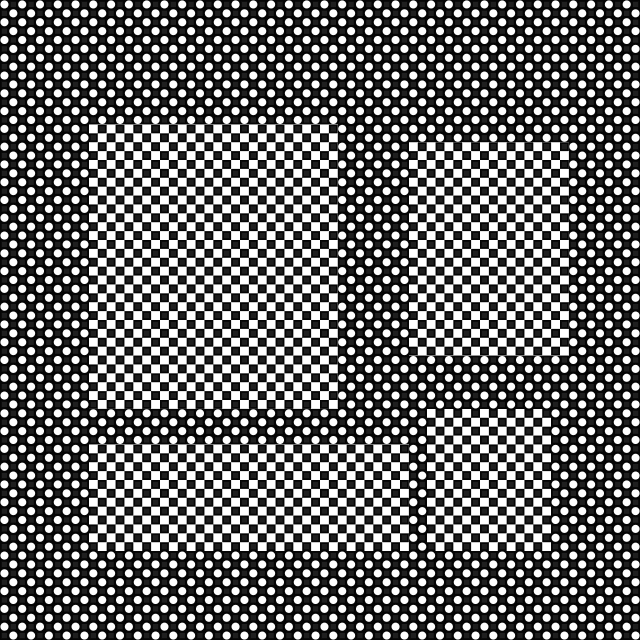
Write a WebGL 1 fragment shader that draws this pattern.

```glsl
precision highp float;
// A 72 by 72 checkerboard whose light cells are round dots in the background
// and full squares inside four rectangular panels; dark cells hold a faint
// inset square. Everything is built from cell-local distance functions.

uniform vec2 u_resolution;

// 1.0 when the cell lies in the panel from lower to upper (in cells)
float insidePanel(vec2 cell, vec2 lower, vec2 upper) {
  vec2 inside = step(lower, cell) * step(cell + 1.0, upper);
  return inside.x * inside.y;
}

// Smoothed coverage of a signed distance, negative inside
float coverage(float dist, float pixel) {
  return clamp(0.5 - dist / pixel, 0.0, 1.0);
}

void main() {
  float gridSize = 72.0;
  float pixel = gridSize / min(u_resolution.x, u_resolution.y);
  vec2 grid = gl_FragCoord.xy / u_resolution * gridSize;
  vec2 cell = floor(grid);
  vec2 local = fract(grid) - 0.5;

  // Light cells have an odd sum of column and row
  float isLight = mod(cell.x + cell.y, 2.0);

  // Four panels of solid checks
  float panel = insidePanel(cell, vec2(10.0, 26.0), vec2(38.0, 58.0));
  panel = max(panel, insidePanel(cell, vec2(46.0, 32.0), vec2(64.0, 56.0)));
  panel = max(panel, insidePanel(cell, vec2(10.0, 10.0), vec2(46.0, 22.0)));
  panel = max(panel, insidePanel(cell, vec2(48.0, 10.0), vec2(62.0, 26.0)));

  // Distances to the cell edge, the dot and the inset square
  float boxRadius = max(abs(local.x), abs(local.y));
  float checkDist = (boxRadius - 0.5) * (2.0 * isLight - 1.0);
  float dotDist = length(local) - 0.453;
  float insetDist = boxRadius - 0.3;

  float white = mix(isLight * coverage(dotDist, pixel),
                    coverage(checkDist, pixel), panel);
  float inset = (1.0 - isLight) * coverage(insetDist, pixel);

  vec3 color = mix(vec3(0.02), vec3(0.12), inset);
  color = mix(color, vec3(1.0), white);
  gl_FragColor = vec4(color, 1.0);
}
```
